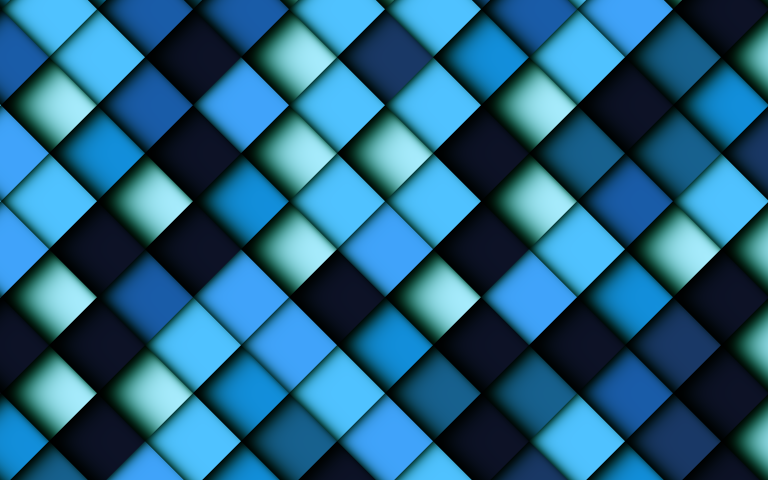
This pattern is drawn by a Shadertoy shader. Its source:

```glsl
// Diagonal mosaic of square tiles in blues, pale aqua and near black.
// A lattice turned by 45 degrees picks a tone per tile; each tile is then
// darkened from its left edges by a soft, green-tinted shadow.

const float TILE_DIAGONAL = 0.2;            // in canvas heights
const vec2 ANCHOR = vec2(0.102, 0.781);     // centre of one tile
const int TONES = 8;
const int SAMPLES = 3;                      // per axis, for smooth edges

// rgb: tile colour, a: how deep the tile lies in shadow
const vec4 PALETTE[TONES] = vec4[TONES](
    vec4(0.66, 0.93, 1.00, 1.00),   // pale aqua
    vec4(0.09, 0.38, 0.56, 0.75),   // teal
    vec4(0.31, 0.76, 1.00, 0.25),   // sky
    vec4(0.05, 0.07, 0.15, 0.80),   // near black
    vec4(0.07, 0.56, 0.86, 0.80),   // azure
    vec4(0.10, 0.36, 0.66, 0.60),   // royal blue
    vec4(0.25, 0.64, 0.98, 0.20),   // cornflower
    vec4(0.10, 0.22, 0.40, 0.60));  // navy

const float SHARE[TONES] = float[TONES](
    0.16, 0.10, 0.21, 0.18, 0.14, 0.09, 0.07, 0.05);

float hash(vec2 p) {
    vec3 q = fract(vec3(p.xyx) * 0.1031);
    q += dot(q, q.yzx + 33.33);
    return fract((q.x + q.y) * q.z);
}

// Irregular choice that still keeps neighbouring tiles apart in tone
vec4 tileTone(vec2 cell) {
    float pick = fract(dot(cell, vec2(0.382, 0.618)) + 0.4 * hash(cell + 57.0));
    float limit = 0.0;
    for (int i = 0; i < TONES - 1; i++) {
        limit += SHARE[i];
        if (pick < limit) return PALETTE[i];
    }
    return PALETTE[TONES - 1];
}

// Optical depth of the shadow; local runs from 0 to 1 along each side
float shadowDepth(vec2 local, float depth) {
    float falloff = mix(20.0, 8.0, depth);
    float lowerLeft = exp(-falloff * local.x);
    float upperLeft = exp(-falloff * (1.0 - local.y));
    float upperRight = exp(-26.0 * (1.0 - local.x));
    return mix(0.7, 3.2, depth) * (lowerLeft + upperLeft)
         + 0.7 * depth * upperRight;
}

// Red fades first and green last, which tints the penumbra
vec3 shade(vec3 colour, float depth) {
    return colour * exp(-depth * vec3(1.9, 1.0, 1.25));
}

vec3 mosaic(vec2 p) {
    vec2 q = (p - ANCHOR) / TILE_DIAGONAL;
    vec2 lattice = vec2(q.x + q.y, q.y - q.x) + 0.5;
    vec4 tone = tileTone(floor(lattice));
    return shade(tone.rgb, shadowDepth(fract(lattice), tone.a));
}

void mainImage(out vec4 fragColor, in vec2 fragCoord) {
    vec3 sum = vec3(0.0);
    for (int y = 0; y < SAMPLES; y++) {
        for (int x = 0; x < SAMPLES; x++) {
            vec2 offset = (vec2(x, y) + 0.5) / float(SAMPLES) - 0.5;
            sum += mosaic((fragCoord + offset) / iResolution.y);
        }
    }
    fragColor = vec4(sum / float(SAMPLES * SAMPLES), 1.0);
}
```
